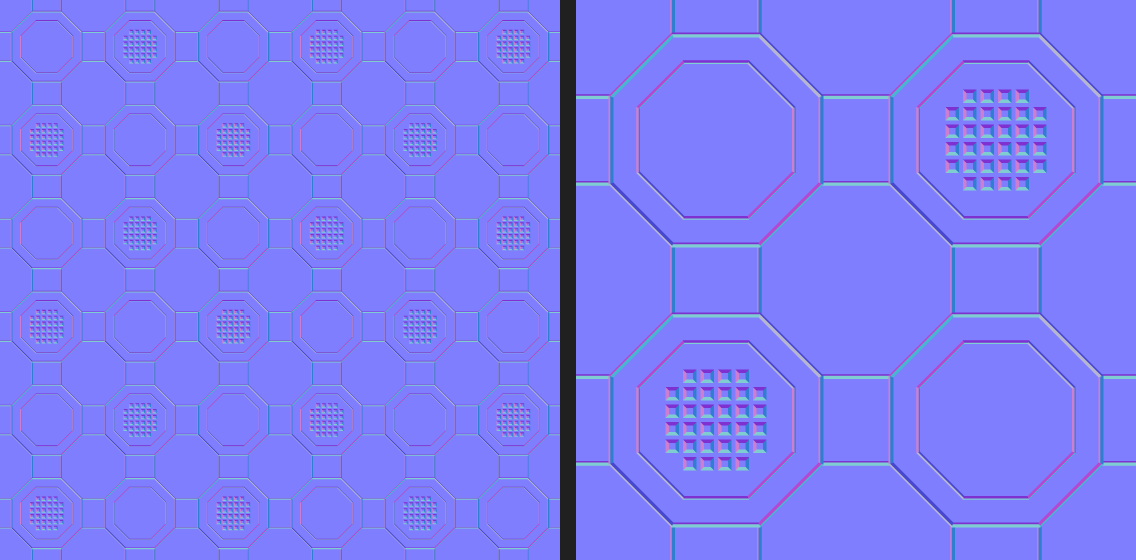
Left: the whole. Right: its middle third, enlarged.
Reproduce this texture map procedurally as a WebGL 1 fragment shader.

```glsl
precision highp float;

// Tangent-space normal map of panelled plating: six by six octagonal plates
// joined by short rails, with square vent holes on every other plate.
// Distance functions pick the wall facing; supersampling smooths the edges.

uniform vec2 u_resolution;

const float REPEATS = 6.0;
const float OUTER_APOTHEM = 0.375;
const float INNER_APOTHEM = 0.278;
const float RAIL_HALF = 0.155;
const float VENT_PITCH = 0.0625;
const int SAMPLES = 4;

const vec3 FLAT = vec3(0.0, 0.0, 1.0);

// Normal of a steep wall facing the given direction.
vec3 wallNormal(vec2 facing) {
  return vec3(facing * 0.62, 0.63);
}

// Outward direction (xy) and signed distance (z) of a regular octagon.
vec3 octagon(vec2 p, float apothem) {
  vec2 a = abs(p);
  vec2 s = vec2(p.x < 0.0 ? -1.0 : 1.0, p.y < 0.0 ? -1.0 : 1.0);
  float diagonal = (a.x + a.y) * 0.70711;
  float side = max(a.x, a.y);
  vec2 axis = a.x > a.y ? vec2(s.x, 0.0) : vec2(0.0, s.y);
  vec2 outward = diagonal > side ? s * 0.70711 : axis;
  return vec3(outward, max(diagonal, side) - apothem);
}

// V-shaped groove along a line; lean makes the wall facing it wider.
vec3 groove(vec3 base, vec3 line, float halfWidth, vec2 lean) {
  float valley = dot(line.xy, lean) * halfWidth;
  vec2 facing = line.z < valley ? line.xy : -line.xy;
  return abs(line.z) < halfWidth ? wallNormal(facing) : base;
}

// Straight rail edges that join neighbouring plates.
vec3 railLine(vec2 p) {
  vec2 a = abs(p);
  if (a.x > OUTER_APOTHEM) {
    return vec3(0.0, sign(p.y), a.y - RAIL_HALF);
  }
  if (a.y > OUTER_APOTHEM) {
    return vec3(sign(p.x), 0.0, a.x - RAIL_HALF);
  }
  return vec3(1.0, 0.0, 1.0);
}

// Six by six recessed square holes without the four corner holes.
vec3 vents(vec3 base, vec2 p, float holeHalf, float wallWidth) {
  vec2 g = p / VENT_PITCH;
  vec2 slot = abs(floor(g) + 0.5);
  bool used = max(slot.x, slot.y) < 3.0 && slot.x + slot.y < 4.5;
  vec2 q = fract(g) - 0.5;
  vec2 a = abs(q);
  float reach = max(a.x, a.y);
  bool onWall = reach < holeHalf && reach > holeHalf - wallWidth;
  vec2 inward = a.x > a.y ? vec2(-sign(q.x), 0.0) : vec2(0.0, -sign(q.y));
  return used && onWall ? wallNormal(inward) : base;
}

// Surface normal at a point measured in plate cells.
vec3 plateNormal(vec2 uv) {
  vec2 cell = floor(uv);
  vec2 p = fract(uv) - 0.5;
  vec2 upLeft = vec2(-0.35, 0.35);

  vec3 outer = octagon(p, OUTER_APOTHEM);
  bool slanted = abs(outer.x * outer.y) > 0.1;
  vec2 outerLean = slanted ? outer.xy * 0.35 : upLeft;

  vec3 n = groove(FLAT, railLine(p), 0.0085, upLeft);
  n = groove(n, outer, 0.0085, outerLean);
  n = groove(n, octagon(p, INNER_APOTHEM), 0.0065, -upLeft);

  // Vents alternate in a checkerboard.
  if (mod(cell.x + cell.y, 2.0) < 0.5) {
    n = vents(n, p, 0.385, 0.2);
  }
  return n;
}

void main() {
  vec3 total = vec3(0.0);
  for (int j = 0; j < SAMPLES; j++) {
    for (int i = 0; i < SAMPLES; i++) {
      vec2 offset = (vec2(float(i), float(j)) + 0.5) / float(SAMPLES) - 0.5;
      vec2 uv = (gl_FragCoord.xy + offset) / u_resolution;
      total += plateNormal(uv * REPEATS);
    }
  }
  vec3 normal = total / float(SAMPLES * SAMPLES);
  gl_FragColor = vec4(normal * 0.498 + vec3(0.498, 0.496, 0.502), 1.0);
}
```
